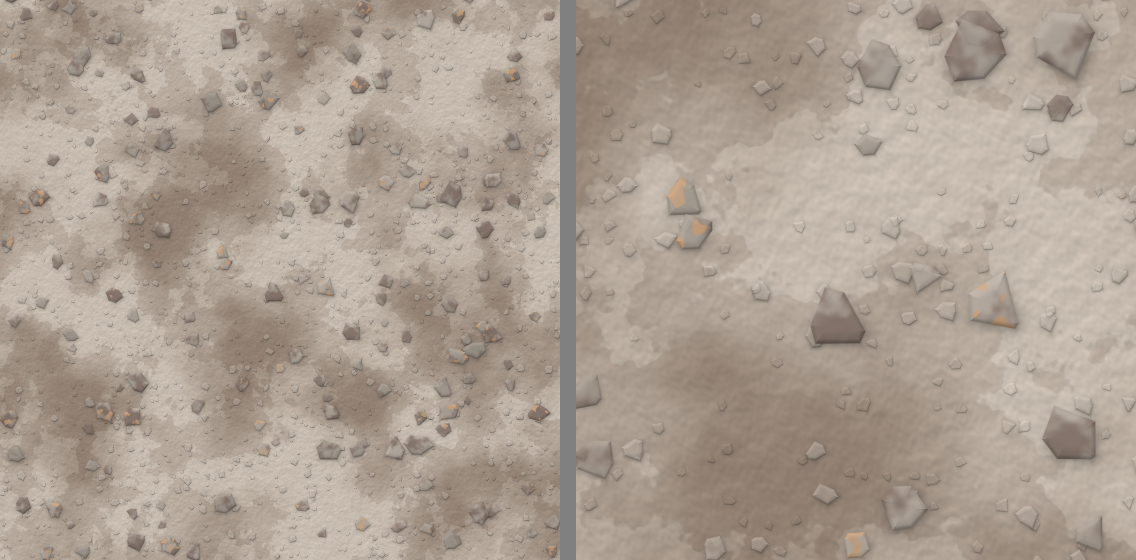
Left, the full canvas; right, a detail of the centre.
A Shadertoy shader for this texture:

```glsl
// Dry, stained earth scattered with grit, pebbles and rust-flecked stones.
// Gradient noise builds the soil; jittered cells hold random convex polygons,
// which are shaded as bevelled rocks lit from above.

const float TAU = 6.2832;
const vec2 LIGHT = vec2(-0.35, 0.94);

const vec3 PALE_DUST = vec3(0.795, 0.755, 0.705);
const vec3 DAMP_SOIL = vec3(0.545, 0.475, 0.420);
const vec3 GREY_ROCK = vec3(0.635, 0.600, 0.565);
const vec3 DARK_RUST = vec3(0.430, 0.355, 0.325);
const vec3 OCHRE     = vec3(0.780, 0.600, 0.430);

struct Stone {
    float dist;   // signed distance to the outline, canvas units
    float size;   // nominal radius, canvas units
    float id;     // random value per stone
    vec2 slope;   // outward direction of the nearest side
    vec2 local;   // position relative to the stone centre
};

float hash(vec2 p) {
    vec3 q = fract(p.xyx * 0.1031);
    q += dot(q, q.yzx + 33.33);
    return fract((q.x + q.y) * q.z);
}

vec2 gradient(vec2 cell) {
    float angle = TAU * hash(cell + 17.0);
    return vec2(cos(angle), sin(angle));
}

float gradientNoise(vec2 p) {
    vec2 i = floor(p), f = p - i;
    vec2 u = f * f * f * (f * (f * 6.0 - 15.0) + 10.0);
    vec2 e = vec2(1.0, 0.0);
    float low = mix(dot(gradient(i), f), dot(gradient(i + e), f - e), u.x);
    float high = mix(dot(gradient(i + e.yx), f - e.yx), dot(gradient(i + 1.0), f - 1.0), u.x);
    return mix(low, high, u.y);
}

float fbm(vec2 p, int octaves, float gain) {
    float sum = 0.0, amplitude = 1.0;
    for (int i = 0; i < octaves; i++) {
        sum += amplitude * gradientNoise(p);
        p = mat2(1.6, 1.2, -1.2, 1.6) * p + 7.3;
        amplitude *= gain;
    }
    return sum;
}

// Nearest random polygon among jittered cells; radius is in cell units.
Stone scatter(vec2 p, float cells, float density, float radius, float seed) {
    Stone best = Stone(1.0, 1.0, 0.0, vec2(0.0), vec2(1.0));
    vec2 home = floor(p * cells);
    for (int k = 0; k < 9; k++) {
        vec2 cell = home + vec2(k % 3, k / 3) - 1.0;
        vec2 key = cell + seed;
        float crowding = 1.0 + 2.2 * gradientNoise(cell * 0.31 + seed);
        if (hash(key) > density * crowding) continue;
        vec2 jitter = 0.2 + 0.6 * vec2(hash(key + 31.0), hash(key + 57.0));
        vec2 q = p - (cell + jitter) / cells;
        float size = radius * mix(0.55, 1.0, hash(key + 83.0)) / cells;
        float dist = -1.0;
        vec2 slope = vec2(0.0);
        for (int i = 0; i < 6; i++) {
            vec2 sideKey = key * 3.0 + float(i) * 11.0;
            float angle = TAU * (float(i) + 0.7 * hash(sideKey)) / 6.0;
            vec2 dir = vec2(cos(angle), sin(angle));
            float side = dot(q, dir) - size * mix(0.55, 1.0, hash(sideKey + 5.0));
            if (side > dist) { dist = side; slope = dir; }
        }
        if (dist < best.dist) best = Stone(dist, size, hash(key + 101.0), slope, q);
    }
    return best;
}

// Casts a soft contact shadow, then lays a bevelled body over the ground.
vec3 layStone(vec3 ground, Stone s, vec3 body, float relief, float pixel) {
    float lit = dot(s.slope, LIGHT);
    float lee = 0.55 - 0.45 * dot(normalize(s.local + 1e-5), LIGHT);
    float shadow = exp(-max(s.dist, 0.0) / (0.16 * s.size)) * lee;
    ground *= 1.0 - 0.26 * relief * shadow;
    float depth = max(-s.dist, 0.0) / s.size;
    float bevel = 1.0 - smoothstep(0.10, 0.45, depth);
    float rim = 1.0 - smoothstep(0.0, 0.16, depth);
    body *= 1.0 + relief * (0.11 * lit * bevel - 0.24 * rim * (0.5 - 0.5 * lit));
    return mix(ground, body, smoothstep(pixel, -pixel, s.dist));
}

vec3 rockColour(vec2 p, float id) {
    float mottle = fbm(p * 42.0 + id * 9.0, 3, 0.5);
    vec3 rock = GREY_ROCK * mix(0.90, 1.08, fract(id * 7.0));
    float rust = smoothstep(-0.25, 0.45, mottle + 0.7 * (fract(id * 13.0) - 0.5));
    rock = mix(rock, DARK_RUST, 0.75 * rust);
    float fleck = smoothstep(0.10, 0.30, fbm(p * 75.0 + 40.0, 2, 0.5));
    return mix(rock, OCHRE, 0.8 * fleck * step(0.68, id));
}

vec3 soil(vec2 p) {
    // Broad stains, a ragged crust edge and fine embossed grain.
    float stain = fbm(p * 4.2 + 3.0, 5, 0.5);
    float crust = smoothstep(-0.05, 0.06, fbm(p * 8.0 + 21.0, 6, 0.62) + 0.7 * stain);
    float damp = 0.07 + 0.22 * crust + 0.62 * smoothstep(-0.28, 0.55, stain);
    damp += 0.06 * fbm(p * 30.0, 3, 0.6);
    vec2 grainAt = p * 75.0;
    float grain = fbm(grainAt, 3, 0.7) - fbm(grainAt + LIGHT * 0.22, 3, 0.7);
    vec3 colour = mix(PALE_DUST, DAMP_SOIL, clamp(damp, 0.0, 1.0));
    return colour * (1.0 + 0.075 * grain - 0.03 * 4.0 * crust * (1.0 - crust));
}

void mainImage(out vec4 fragColor, in vec2 fragCoord) {
    vec2 p = fragCoord / iResolution.y;
    float pixel = 0.8 / iResolution.y;
    vec3 colour = soil(p);

    // Dusty grit and pebbles take the colour of the ground.
    Stone grit = scatter(p, 72.0, 0.22, 0.32, 211.0);
    colour = layStone(colour, grit, colour * 0.98, 0.85, pixel);
    Stone pebble = scatter(p, 37.0, 0.26, 0.30, 503.0);
    vec3 dusty = mix(colour, GREY_ROCK * 1.08, 0.45);
    colour = layStone(colour, pebble, dusty, 1.0, pixel);

    // Exposed rocks: small chips below, larger stones on top.
    Stone chip = scatter(p, 27.0, 0.13, 0.40, 307.0);
    colour = layStone(colour, chip, mix(colour, rockColour(p, chip.id), 0.75), 0.9, pixel);
    Stone rock = scatter(p, 18.0, 0.27, 0.40, 709.0);
    colour = layStone(colour, rock, mix(colour, rockColour(p, rock.id), 0.88), 1.0, pixel);

    fragColor = vec4(colour, 1.0);
}
```
